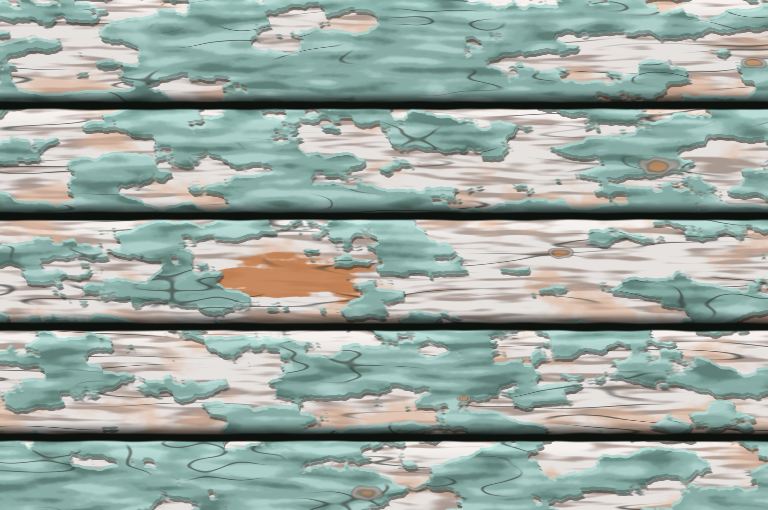
A WebGL 1 fragment shader for this texture:

```glsl
precision highp float;
// Weathered horizontal planks with peeling teal paint, bare grain, knots and dark gaps.
uniform vec2 u_resolution;

const float PITCH = 0.217;         // plank spacing, in canvas heights
const float FIRST_GAP = 0.142;     // height of the lowest gap
const float GAP_HALF = 0.0072;
const float FLAKE_DEPTH = 0.006;   // reach of the shadow below loose paint
const float FLAKE_SOFT = 0.035;
const vec2 FLAKE_SCALE = vec2(4.5, 13.0);
const vec2 STAIN_CENTER = vec2(0.53, 0.443);
const vec2 STAIN_SIZE = vec2(0.17, 0.048);

const vec3 PAINT_LIGHT = vec3(0.68, 0.81, 0.79);
const vec3 PAINT_MID = vec3(0.53, 0.68, 0.65);
const vec3 PAINT_DARK = vec3(0.37, 0.50, 0.47);
const vec3 WOOD_LIGHT = vec3(0.90, 0.885, 0.875);
const vec3 WOOD_GRAIN = vec3(0.66, 0.60, 0.57);
const vec3 WOOD_WARM = vec3(0.87, 0.70, 0.59);
const vec3 RUST = vec3(0.76, 0.48, 0.29);
const vec3 CRACK = vec3(0.20, 0.21, 0.19);
const vec3 GAP = vec3(0.05, 0.07, 0.055);

vec2 hashGradient(vec2 cell) {
  vec3 h = fract(cell.xyx * vec3(0.1031, 0.1030, 0.0973));
  h += dot(h, h.yzx + 33.33);
  float angle = 6.2832 * fract((h.x + h.y) * h.z);
  return vec2(cos(angle), sin(angle));
}

float gradientNoise(vec2 p) {
  vec2 i = floor(p), f = fract(p);
  vec2 u = f * f * f * (f * (f * 6.0 - 15.0) + 10.0);
  float a = dot(hashGradient(i), f);
  float b = dot(hashGradient(i + vec2(1.0, 0.0)), f - vec2(1.0, 0.0));
  float c = dot(hashGradient(i + vec2(0.0, 1.0)), f - vec2(0.0, 1.0));
  float d = dot(hashGradient(i + 1.0), f - 1.0);
  return 1.4 * mix(mix(a, b, u.x), mix(c, d, u.x), u.y);
}

float fbm(vec2 p) {
  float sum = 0.0, amp = 0.5;
  for (int i = 0; i < 5; i++) {
    sum += amp * gradientNoise(p);
    p = p * vec2(2.1, 1.9) + 17.3;
    amp *= 0.53;
  }
  return sum;
}

// Paint coverage: wear differs by plank and drifts along its length.
float paintCover(vec2 p, float row) {
  float v = (p.y - FIRST_GAP) / PITCH + 1.0 - row;
  float bareX = 1.1 + 0.2 * sin(2.09 * row - 0.5);
  float field = 1.5 * fbm(p * FLAKE_SCALE + row * vec2(37.0, 11.0));
  field += 0.03 + 0.13 * cos(1.5708 * row) - 0.16 * cos(5.5 * (p.x - bareX));
  field += 0.35 * (1.0 - smoothstep(0.03, 0.17, v)) * step(2.5, row);
  field -= 0.5 * exp(-dot((p - STAIN_CENTER) / STAIN_SIZE, (p - STAIN_CENTER) / STAIN_SIZE));
  return smoothstep(-FLAKE_SOFT, FLAKE_SOFT, field);
}

// Thin broken lines running with the grain.
float cracks(vec2 p, float width) {
  float line = 1.0 - smoothstep(0.0, width, abs(gradientNoise(p)));
  return line * smoothstep(0.05, 0.35, gradientNoise(p * 0.45 + 8.7));
}

void main() {
  vec2 p = gl_FragCoord.xy / u_resolution.y;
  float pixel = 1.0 / u_resolution.y;
  float t = (p.y - FIRST_GAP) / PITCH;
  float row = floor(t) + 1.0;
  float v = fract(t);
  vec2 q = p + row * vec2(5.3, 3.7);

  // One knot per plank; the grain bends around it.
  vec2 knot = p - vec2(0.72 + 0.19 * row, FIRST_GAP + PITCH * (row - 0.5 + 0.18 * sin(row * 4.1)));
  knot /= vec2(0.040, 0.017) * (0.75 + 0.35 * sin(row * 1.7 - 3.5));
  float knotR = length(knot) + 0.25 * gradientNoise(q * 45.0);
  q.y += 0.008 * gradientNoise(q * vec2(2.5, 9.0)) + 0.008 * knot.y * exp(-0.4 * dot(knot, knot));

  // Bare wood: layered grain, warm patches and splits.
  float grain = 0.6 * gradientNoise(q * vec2(5.0, 62.0)) + 0.5 * gradientNoise(q * vec2(14.0, 125.0));
  float blotch = fbm(q * vec2(5.0, 12.0) + 40.0);
  vec3 wood = mix(WOOD_LIGHT, WOOD_GRAIN, smoothstep(-0.08, 0.42, grain + 0.35 * blotch));
  float warm = smoothstep(0.08, 0.4, blotch + 0.25 * (1.0 - smoothstep(0.05, 0.35, v)));
  wood = mix(wood, WOOD_WARM, 0.6 * warm);
  float stain = length((p - STAIN_CENTER) / STAIN_SIZE) - 1.4 * blotch - 0.6 * grain;
  wood = mix(wood, RUST, 0.85 * (1.0 - smoothstep(0.6, 0.85, stain)));
  wood = mix(wood, CRACK, 0.65 * cracks(q * vec2(4.0, 42.0), 0.09));

  // Paint: streaked film with a few splits.
  float streak = gradientNoise(q * vec2(9.0, 55.0)) + 1.2 * fbm(q * vec2(6.0, 16.0) + 90.0);
  vec3 paint = mix(PAINT_DARK, PAINT_MID, smoothstep(-0.75, -0.1, streak));
  paint = mix(paint, PAINT_LIGHT, smoothstep(0.0, 0.6, streak + 0.3 * (v - 0.5)));
  paint = mix(paint, CRACK, 0.6 * cracks(q * vec2(8.0, 32.0) + 23.0, 0.07));

  // Loose flakes catch light on top and cast shade beneath.
  float cover = paintCover(p, row);
  float coverAbove = paintCover(p + vec2(-0.3, 1.0) * FLAKE_DEPTH, row);
  float coverBelow = paintCover(p - vec2(-0.3, 1.0) * FLAKE_DEPTH, row);
  wood = mix(wood, CRACK, 0.6 * coverAbove * (1.0 - cover));
  paint = mix(paint, PAINT_LIGHT * 1.1, 0.65 * (1.0 - coverAbove));
  paint = mix(paint, PAINT_DARK * 0.7, 0.45 * (1.0 - coverBelow));
  vec3 color = mix(wood, paint, cover);

  // Knot rings and rusty core.
  float ring = 0.5 + 0.5 * cos(knotR * 13.0);
  vec3 knotColor = mix(RUST, mix(WOOD_GRAIN, CRACK, 0.55 * ring), smoothstep(0.2, 0.7, knotR));
  color = mix(color, knotColor, 0.75 * (1.0 - smoothstep(0.8, 1.05, knotR)));

  // Rounded plank edges and the black gaps between them.
  color *= mix(0.32, 1.0, smoothstep(0.02, 0.15, v));
  color *= 1.0 + 0.07 * smoothstep(0.75, 0.93, v);
  float gapDistance = min(v, 1.0 - v) * PITCH + 0.0018 * gradientNoise(vec2(p.x * 14.0, row * 9.1 + 0.4));
  color = mix(GAP, color, smoothstep(GAP_HALF - pixel, GAP_HALF + pixel + 0.001, gapDistance));
  gl_FragColor = vec4(clamp(color, 0.0, 1.0), 1.0);
}
```
